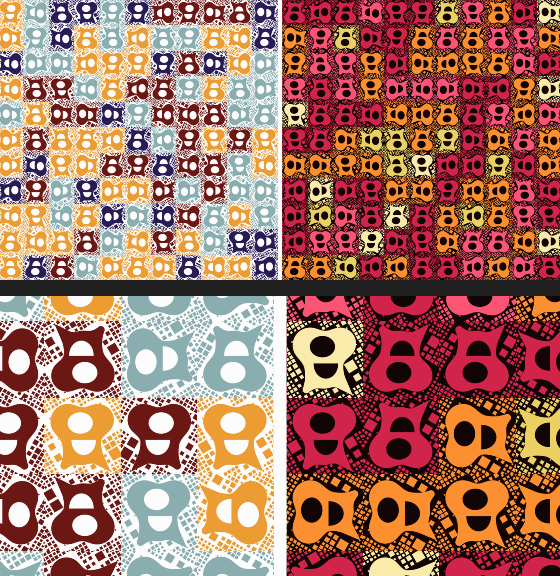
Top, the full canvas; bottom, a detail of the centre.
A Shadertoy shader for this pattern:

```glsl
// Two panels of horned, two-holed blobs in turned tiles, among scattered squares.

float hash(vec2 p) {
    vec3 q = fract(p.xyx * 0.1031);
    q += dot(q, q.yzx + 33.33);
    return fract((q.x + q.y) * q.z);
}

float smoothMin(float a, float b, float k) {
    float h = max(k - abs(a - b), 0.0) / k;
    return min(a, b) - h * h * k * 0.25;
}

// Segment from a to b whose radius shrinks from ra to rb
float taper(vec2 p, vec2 a, vec2 b, float ra, float rb) {
    vec2 ab = b - a;
    float h = clamp(dot(p - a, ab) / dot(ab, ab), 0.0, 1.0);
    return length(p - a - ab * h) - mix(ra, rb, h);
}

// Wide base, narrow top, one long horn and one stub
float blob(vec2 p) {
    float d = length(p - vec2(-0.02, 0.28)) - 0.48;
    d = smoothMin(d, length(p - vec2(-0.38, -0.38)) - 0.46, 0.35);
    d = smoothMin(d, length(p - vec2(0.4, -0.42)) - 0.42, 0.35);
    d = smoothMin(d, taper(p, vec2(0.18, 0.35), vec2(0.7, 0.9), 0.3, 0.02), 0.12);
    return smoothMin(d, taper(p, vec2(-0.2, 0.4), vec2(-0.48, 0.78), 0.3, 0.1), 0.12);
}

// A dome above an oval
float holes(vec2 p) {
    vec2 q = p - vec2(0.03, 0.12);
    float dome = max(length(q * vec2(1.0, 0.85)) - 0.3, -q.y) - 0.02;
    float oval = (length((p - vec2(-0.06, -0.34)) / vec2(0.33, 0.28)) - 1.0) * 0.28;
    return min(dome, oval);
}

// Squares on a tilted grid, split finer at random and along the tile border
float squares(vec2 p, vec2 seed) {
    mat2 tilt = mat2(0.86, 0.51, -0.51, 0.86);
    vec2 g = tilt * p * 3.0;
    vec2 coarse = floor(g);
    vec2 mid = transpose(tilt) * (coarse + 0.5) / 3.0;
    float split = hash(coarse + seed * 17.0) > 0.55 ? 2.0 : 1.0;
    if (max(abs(mid.x), abs(mid.y)) > 0.86) split = 3.0;

    vec2 center = (floor(g * split) + 0.5) / split;
    float size = (0.24 + 0.19 * hash(center * 7.0 + seed * 31.0)) / split;
    size = min(size, 2.7 * blob(transpose(tilt) * center / 3.0));
    vec2 d = abs(g - center);
    return (max(d.x, d.y) - size) / 3.0;
}

vec3 lightPanelInk(float h) {
    if (h < 0.37) return vec3(0.92, 0.61, 0.20);
    if (h < 0.66) return vec3(0.54, 0.68, 0.69);
    if (h < 0.90) return vec3(0.42, 0.09, 0.08);
    return vec3(0.16, 0.11, 0.33);
}

vec3 darkPanelInk(float h) {
    if (h < 0.34) return vec3(0.82, 0.14, 0.29);
    if (h < 0.54) return vec3(0.99, 0.33, 0.46);
    if (h < 0.79) return vec3(0.99, 0.56, 0.19);
    if (h < 0.92) return vec3(0.92, 0.82, 0.39);
    return vec3(0.98, 0.92, 0.67);
}

void mainImage(out vec4 fragColor, in vec2 fragCoord) {
    vec2 uv = fragCoord / iResolution.y;
    float pixel = 1.0 / iResolution.y;
    bool dark = uv.x > 1.0;

    // Eleven tiles per panel side; each tile spans -1 to 1
    vec2 grid = (uv - vec2(dark ? 1.0078 : -0.0078, 0.0)) * 11.0;
    vec2 tile = floor(grid);
    vec2 p = fract(grid) * 2.0 - 1.0;
    vec2 seed = tile + (dark ? vec2(53.0, 29.0) : vec2(7.0, 11.0));

    // Random quarter turn and mirror
    float turn = floor(hash(seed + 3.7) * 4.0);
    if (mod(turn, 2.0) > 0.5) p = vec2(-p.y, p.x);
    if (turn > 1.5) p = -p;
    if (hash(seed + 8.3) > 0.5) p.x = -p.x;

    float d = max(blob(p), -holes(p));
    d = min(d, squares(p, seed));
    float aa = 22.0 * pixel;
    float cover = smoothstep(0.5 * aa, -0.5 * aa, d);

    float pick = hash(seed * 1.7 + 19.0);
    vec3 ink = dark ? darkPanelInk(pick) : lightPanelInk(pick);
    vec3 ground = dark ? vec3(0.07, 0.02, 0.02) : vec3(0.99);
    vec3 color = mix(ground, ink, cover);

    // White strip between the panels
    float strip = abs(uv.x - 1.0) - 0.0078;
    color = mix(color, vec3(0.99), smoothstep(0.5 * pixel, -0.5 * pixel, strip));
    fragColor = vec4(color, 1.0);
}
```
